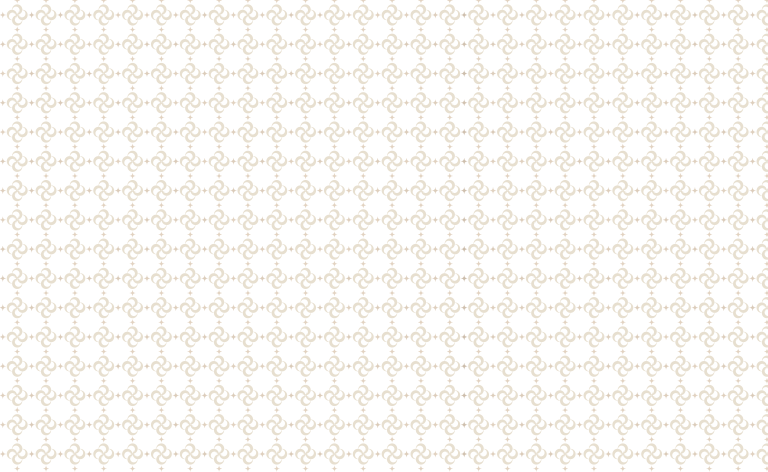
A Shadertoy shader for this pattern:

```glsl
// Cream four-petal swirl rosettes on white, with small four-pointed stars
// halfway between neighbours. Each rosette is a crescent turned four times;
// the lattice is folded with fract and edges are averaged over sub-samples.

const vec2 PITCH = vec2(0.03755, 0.03811);  // cell size, in canvas widths
const vec2 FIRST = vec2(0.0224, 0.0195);    // first rosette, from top left
const vec3 PAPER = vec3(1.0);
const vec3 CREAM = vec3(0.905, 0.873, 0.812);
const vec3 TAN = vec3(0.885, 0.825, 0.755);
const int SAMPLES = 3;

// Sine-free hash, 0 to 1
float hash21(vec2 p) {
    vec3 q = fract(vec3(p.xyx) * 0.1031);
    q += dot(q, q.yzx + 33.33);
    return fract((q.x + q.y) * q.z);
}

// Disc with a smaller, shifted disc cut out of it
float crescent(vec2 p, float outer, float inner, vec2 shift) {
    return max(length(p) - outer, inner - length(p + shift));
}

// Four crescents whose tails wind into the centre
float rosette(vec2 p) {
    vec2 thickSide = 0.05 * vec2(0.5, 0.866);
    float d = 1.0;
    for (int i = 0; i < 4; i++) {
        d = min(d, crescent(p - vec2(0.185, 0.0), 0.177, 0.126, thickSide));
        p = vec2(p.y, -p.x);
    }
    return d;
}

// Star bounded by four concave arcs
float star(vec2 p, float radius) {
    vec2 a = abs(p);
    float arcs = radius - length(a - radius);
    return max(arcs, max(a.x, a.y) - radius) - 0.006;
}

// Offset from the nearest lattice point
vec2 fold(vec2 p) {
    return fract(p + 0.5) - 0.5;
}

float coverage(float d, float blur) {
    return clamp(0.5 - d / blur, 0.0, 1.0);
}

// Stars vary slightly in strength; one column is a little deeper
vec3 starTone(vec2 cell) {
    float deep = 0.06 * step(abs(cell.x - 15.0), 0.1);
    return TAN - deep - 0.03 * hash21(cell + 40.0);
}

vec3 pattern(vec2 g, float blur) {
    vec2 beside = g - vec2(0.5, 0.0);
    vec2 below = g - vec2(0.0, 0.5);
    vec3 col = mix(PAPER, CREAM, coverage(rosette(fold(g)), blur));
    col = mix(col, starTone(floor(beside + 0.5)), coverage(star(fold(beside), 0.1), blur));
    return mix(col, TAN, coverage(star(fold(below), 0.09), blur));
}

void mainImage(out vec4 fragColor, in vec2 fragCoord) {
    float blur = 1.0 / (float(SAMPLES) * PITCH.x * iResolution.x);
    vec3 sum = vec3(0.0);
    for (int j = 0; j < SAMPLES; j++) {
        for (int i = 0; i < SAMPLES; i++) {
            vec2 jitter = (vec2(i, j) + 0.5) / float(SAMPLES) - 0.5;
            vec2 p = fragCoord + jitter;
            p.y = iResolution.y - p.y;
            sum += pattern((p / iResolution.x - FIRST) / PITCH, blur);
        }
    }
    fragColor = vec4(sum / float(SAMPLES * SAMPLES), 1.0);
}
```
